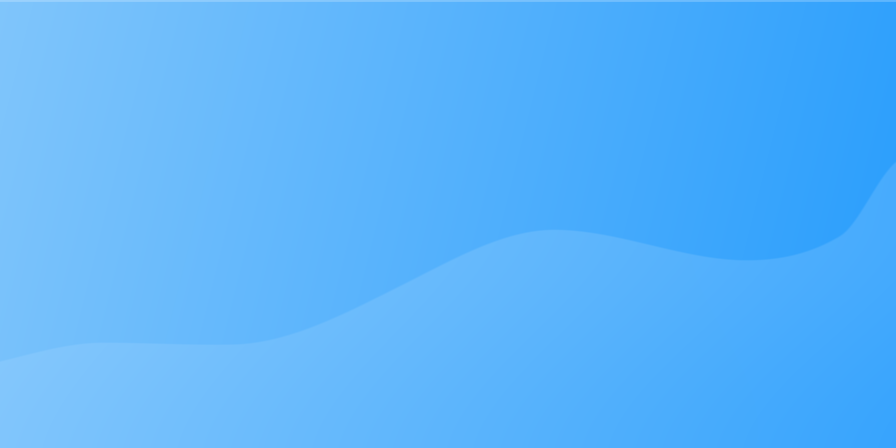
This background is drawn by a Shadertoy shader. Its source:

```glsl
// Soft blue diagonal gradient with a pale translucent wave along the bottom.

// Height of the wave crest: cubic Hermite pieces through (x, height, slope) knots.
float waveHeight(float x) {
    vec3 knots[8] = vec3[8](
        vec3(0.0, 0.193, 0.24), vec3(0.23, 0.235, 0.0),
        vec3(0.52, 0.231, 0.02), vec3(0.9, 0.365, 0.5),
        vec3(1.237, 0.487, 0.0), vec3(1.667, 0.419, 0.0),
        vec3(1.875, 0.473, 0.6), vec3(2.0, 0.638, 0.8));
    float height = knots[0].y;
    for (int i = 0; i < 7; i++) {
        vec3 a = knots[i], b = knots[i + 1];
        if (x < a.x) break;
        float span = b.x - a.x;
        float t = clamp((x - a.x) / span, 0.0, 1.0);
        float s = 1.0 - t;
        height = mix(a.y, b.y, t * t * (3.0 - 2.0 * t))
               + span * t * s * (s * a.z - t * b.z);
    }
    return height;
}

void mainImage(out vec4 fragColor, in vec2 fragCoord) {
    // Canvas spans 2 by 1 units
    vec2 p = fragCoord / iResolution.xy * vec2(2.0, 1.0);

    // Diagonal sky gradient, pale at the left and vivid at the right
    float along = (p.x + 0.25 * (1.0 - p.y)) / 2.2;
    vec3 color = mix(vec3(0.5, 0.772, 0.985), vec3(0.16, 0.617, 0.99), along);

    // White veil under the wave, fading toward the bottom
    float d = p.y - waveHeight(p.x);
    float edge = max(fwidth(d), 1e-4);
    float veil = 1.0 - smoothstep(-edge, edge, d);
    color = mix(color, vec3(1.0), veil * mix(0.075, 0.125, smoothstep(0.0, 0.5, p.y)));

    // Thin highlight along the top border
    float pixel = 1.0 / iResolution.y;
    float rim = smoothstep(-0.5 * pixel, 0.5 * pixel, p.y - 0.996);
    color = mix(color, vec3(1.0), 0.22 * rim);

    fragColor = vec4(color, 1.0);
}
```
